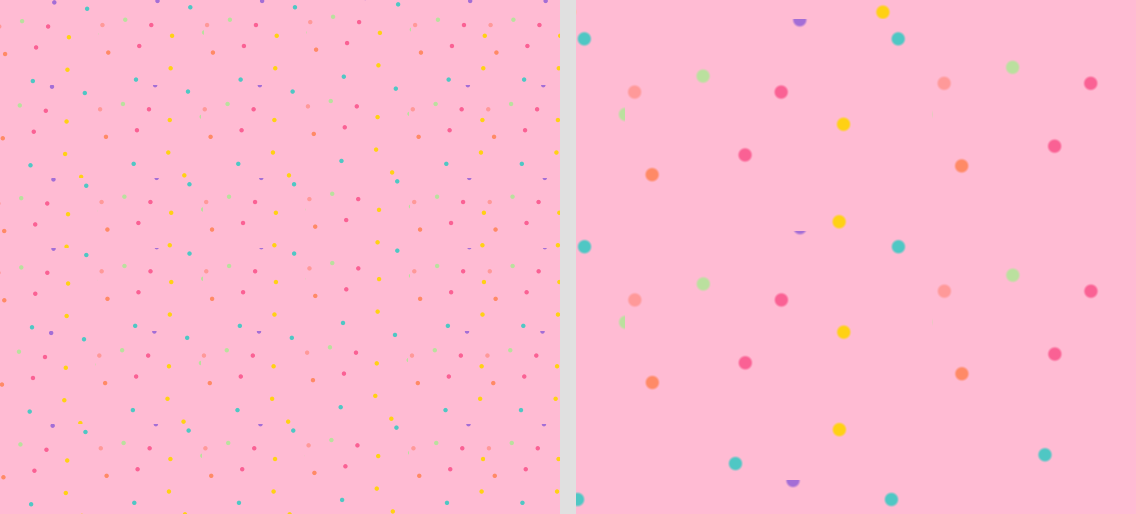
Left: the whole. Right: its middle third, enlarged.
Give the GLSL for this pattern, as a WebGL 2 fragment shader.

```glsl
#version 300 es
precision highp float;
// Small confetti dots scattered on pink, repeated in six columns and six rows of trimmed tiles.

uniform vec2 u_resolution;
out vec4 outColor;

// Sheet units: the canvas is SHEET wide and high, y measured downwards
const vec2 SHEET = vec2(768.0, 704.0);
const float DOT_RADIUS = 3.0;
const float EDGE_SOFTNESS = 0.8;

const int COLUMNS = 6;
const float COLUMN_ORIGIN[COLUMNS] = float[](0.0, 141.5, 285.0, 426.5, 570.3, 673.8);
const float COLUMN_EDGE[COLUMNS] = float[](0.0, 135.3, 279.5, 420.5, 563.5, 668.0);
const float COLUMN_DROP[COLUMNS] = float[](2.0, 0.0, 0.0, -4.0, 0.0, 0.0);

// Rows come in bands of three; each band drifts slightly to the left
const int ROWS = 6;
const int BAND_ROWS = 3;
const float BAND_HEIGHT = 337.3;
const float BAND_SHIFT = -1.1;
const float ROW_ORIGIN[BAND_ROWS] = float[](0.0, 115.4, 242.4);
const float ROW_EDGE[BAND_ROWS] = float[](2.9, 116.3, 243.2);
const float ROW_SHIFT[BAND_ROWS] = float[](0.0, -3.2, -1.2);

const vec3 BACKGROUND = vec3(1.00, 0.735, 0.828);
const int TEAL = 0, PURPLE = 1, YELLOW = 2, ROSE = 3, ORANGE = 4, SALMON = 5, GREEN = 6;
const vec3 PALETTE[7] = vec3[](
  vec3(0.31, 0.78, 0.77), vec3(0.64, 0.43, 0.84), vec3(1.00, 0.82, 0.08),
  vec3(0.98, 0.38, 0.58), vec3(1.00, 0.54, 0.40), vec3(1.00, 0.60, 0.60),
  vec3(0.73, 0.88, 0.62));

// One tile of confetti: x, y, palette index
const int DOTS = 12;
const vec3 CONFETTI[DOTS] = vec3[](
  vec3(119.5, 10.0, TEAL), vec3(45.0, 109.0, TEAL), vec3(74.5, 1.3, PURPLE),
  vec3(94.5, 49.0, YELLOW), vec3(92.5, 93.5, YELLOW), vec3(114.5, 124.8, YELLOW),
  vec3(66.0, 34.3, ROSE), vec3(49.5, 63.0, ROSE), vec3(7.0, 72.0, ORANGE),
  vec3(-1.0, 34.3, SALMON), vec3(30.3, 27.0, GREEN), vec3(138.3, 44.5, GREEN));

void main() {
  vec2 uv = gl_FragCoord.xy / u_resolution;
  vec2 p = vec2(uv.x, 1.0 - uv.y) * SHEET;
  float softness = max(EDGE_SOFTNESS, 0.6 * SHEET.x / u_resolution.x);

  // Row: count the trimmed edges above this point
  int row = 0;
  for (int i = 1; i < ROWS; i++) {
    float edge = ROW_EDGE[i % BAND_ROWS] + BAND_HEIGHT * float(i / BAND_ROWS);
    if (p.y > edge) row = i;
  }
  int bandRow = row % BAND_ROWS;
  float band = float(row / BAND_ROWS);
  p -= vec2(ROW_SHIFT[bandRow] + BAND_SHIFT * band,
            ROW_ORIGIN[bandRow] + BAND_HEIGHT * band);

  // Column: its edges follow the sideways shift of the row
  int column = 0;
  for (int i = 1; i < COLUMNS; i++) {
    if (p.x > COLUMN_EDGE[i]) column = i;
  }
  p -= vec2(COLUMN_ORIGIN[column], COLUMN_DROP[column]);

  // Confetti dots, cut off where the tile ends
  vec3 color = BACKGROUND;
  for (int i = 0; i < DOTS; i++) {
    float dist = length(p - CONFETTI[i].xy) - DOT_RADIUS;
    float cover = 1.0 - smoothstep(-softness, softness, dist);
    color = mix(color, PALETTE[int(CONFETTI[i].z)], cover);
  }
  outColor = vec4(color, 1.0);
}
```
